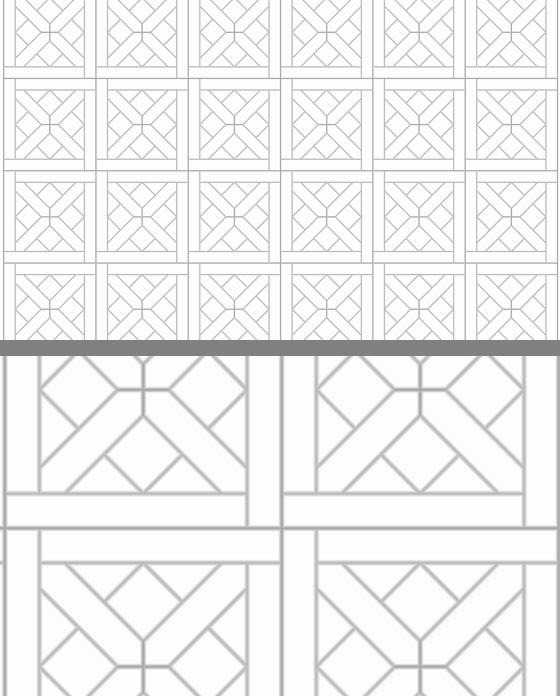
Top, the full canvas; bottom, a detail of the centre.
This pattern is drawn by a WebGL 2 fragment shader. Its source:

```glsl
#version 300 es
precision highp float;
// Line drawing of parquet panels: pinwheel frames around mitred diagonal crosses.

uniform vec2 u_resolution;
out vec4 fragColor;

// Layout, in canvas widths
const float TILE = 0.16484;
const vec2 ORIGIN = vec2(0.0065, 0.1374);
const float COLUMNS = 6.0;
const float LINE_SOFTNESS = 0.0023;

// Panel proportions, in tiles
const float HALF_TILE = 0.5;
const float HALF_INNER = 0.375;  // inner square, inside the frame boards
const float CROSS_GAP = 0.092;   // centre to the notch between diagonal boards

const vec3 PAPER = vec3(0.992);
const vec3 FINE_INK = vec3(0.73);
const vec3 EDGE_INK = vec3(0.66);

float segmentDistance(vec2 p, vec2 a, vec2 b) {
    vec2 ab = b - a;
    float t = clamp(dot(p - a, ab) / dot(ab, ab), 0.0, 1.0);
    return length(p - a - ab * t);
}

// Inner edges of four boards, each running past the next one
float frameDistance(vec2 p) {
    float d = 1.0;
    for (int side = 0; side < 4; side++) {
        d = min(d, segmentDistance(p, vec2(-HALF_INNER, HALF_INNER),
                                      vec2(HALF_TILE, HALF_INNER)));
        p = vec2(p.y, -p.x);
    }
    return d;
}

// Central mitre joints
float mitreDistance(vec2 folded) {
    return segmentDistance(folded, vec2(0.0), vec2(CROSS_GAP, 0.0));
}

// Diagonal boards and the diamonds set between them
float latticeDistance(vec2 folded) {
    float halfDiamond = 0.5 * (HALF_INNER - CROSS_GAP);
    vec2 notch = vec2(CROSS_GAP, 0.0);
    vec2 boardEnd = vec2(HALF_INNER, HALF_INNER - CROSS_GAP);
    vec2 diamondTip = vec2(HALF_INNER, 0.0);
    vec2 diamondSide = vec2(HALF_INNER - halfDiamond, halfDiamond);
    return min(segmentDistance(folded, notch, boardEnd),
               segmentDistance(folded, diamondTip, diamondSide));
}

float lineCoverage(float tileDistance) {
    float softness = max(LINE_SOFTNESS, 1.0 / u_resolution.x);
    return 1.0 - smoothstep(0.0, softness, tileDistance * TILE);
}

void main() {
    // Repeat freely upward, but keep the columns within the sheet
    vec2 grid = (gl_FragCoord.xy / u_resolution.x - ORIGIN) / TILE;
    vec2 cell = floor(grid);
    cell.x = clamp(cell.x, 0.0, COLUMNS - 1.0);
    vec2 p = grid - cell - HALF_TILE;

    // Fold the eightfold symmetry of the panel into one wedge
    vec2 q = abs(p);
    vec2 folded = vec2(max(q.x, q.y), min(q.x, q.y));

    float fine = min(frameDistance(p), latticeDistance(folded));
    float edge = min(abs(folded.x - HALF_TILE), mitreDistance(folded));

    vec3 color = mix(PAPER, FINE_INK, lineCoverage(fine));
    color = min(color, mix(PAPER, EDGE_INK, lineCoverage(edge)));
    fragColor = vec4(color, 1.0);
}
```
